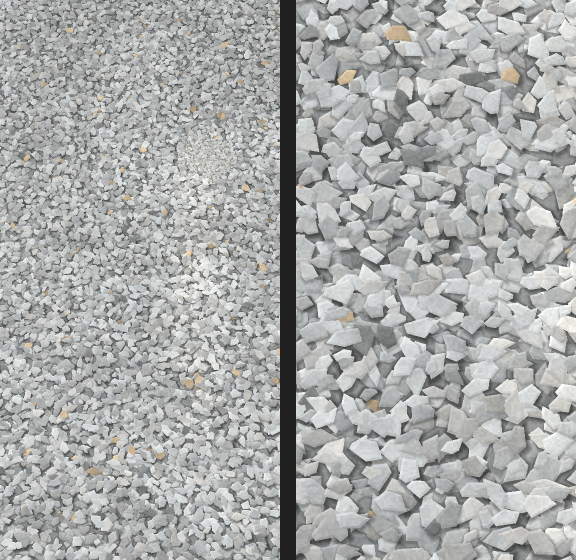
Left: the whole. Right: its middle third, enlarged.
Give the GLSL for this texture, as a Shadertoy shader.

```glsl
// Crushed grey gravel seen at a slant, with a pale worn streak and a patch of fine grit.

// Four random values per lattice point, without sine
vec4 hash(vec2 p) {
    vec4 q = fract(p.xyxy * vec4(.1031, .1030, .0973, .1099));
    q += dot(q, q.wzxy + 33.33);
    return fract((q.xxyz + q.yzzw) * q.zywx);
}

float noise(vec2 p) {
    vec2 i = floor(p), f = fract(p);
    f *= f * (3. - 2. * f);
    return mix(mix(hash(i).x, hash(i + vec2(1, 0)).x, f.x),
               mix(hash(i + vec2(0, 1)).x, hash(i + 1.).x, f.x), f.y);
}

// Angular stone: x is the signed edge distance, yz the direction of the nearest side
vec3 stoneShape(vec2 q, float size, float seed) {
    vec3 shape = vec3(-9., 0., 0.);
    for (int n = 0; n < 5; n++) {
        float jitter = fract(seed * (7.31 + 13.7 * float(n)));
        float angle = (float(n) + .7 * jitter) * 1.2566;
        vec2 side = vec2(cos(angle), sin(angle));
        float d = dot(q, side) - size * (.78 + .35 * fract(jitter * 5.7));
        if (d > shape.x) shape = vec3(d, side);
    }
    return shape;
}

// Heap of overlapping stones, about three in each unit cell
vec3 gravel(vec2 p) {
    vec2 light = normalize(vec2(-.5, .85));
    float top = -.1, level = -.1, skirt = -.1, tone = .58;
    vec3 tint = vec3(.98, 1., 1.);

    for (int j = -1; j <= 1; j++)
    for (int i = -1; i <= 1; i++)
    for (int k = 0; k < 3; k++) {
        vec2 id = floor(p) + vec2(i, j);
        vec4 place = hash(id + 137. * float(k) + 100.);
        vec2 offset = p - id - place.xy;
        if (dot(offset, offset) > 1.) continue;

        vec4 look = hash(id + 91. * float(k) + 523.);
        float turn = place.z * 6.2832, c = cos(turn), s = sin(turn);
        mat2 spin = mat2(c, -s, s, c);
        vec2 q = spin * offset * vec2(.8, 1.2);
        vec3 shape = stoneShape(q, mix(.25, .5, look.x), look.y);
        float base = place.w;

        // Soft shadow thrown around the stone, longer on the side away from light
        float reach = max(shape.x + .15 * dot(offset, light), 0.);
        skirt = max(skirt, base - 4. * reach);

        float rise = min(-shape.x * .9, .12);
        if (shape.x < 0. && base + rise > top) {
            top = base + rise;
            level = base;
            // Bevelled sides catch the light according to their direction
            float bevel = 1. - smoothstep(.07, .12, rise);
            float facing = dot(shape.yz * spin, light);
            tone = mix(.65, .87, look.z) + .075 * bevel * facing;
            tone += .05 * dot(q, vec2(look.w - .5, look.y - .5)) / .3;
            tone *= look.w < .03 ? .72 : 1.;
            tint = mix(vec3(.98, 1., 1.005), vec3(1.005, 1., .98), look.y * look.y);
            if (look.w > .986) tint = vec3(1.04, .93, .77);
        }
    }
    float shade = 1. - .52 * clamp(skirt - level, 0., 1.);
    float grain = hash(floor(p * 9.) + 311.).x - .5;
    return tint * (tone * shade + .06 * grain);
}

vec3 ground(vec2 uv) {
    // Stones shrink and flatten toward the far, upper end
    vec2 p = vec2((uv.x - .5) * (25. + 10. * uv.y), 26. * uv.y + 7. * uv.y * uv.y);

    // Fine grit with a ragged border
    float grit = length((uv - vec2(.74, 1.44)) / vec2(.11, .10));
    grit += .8 * (noise(uv * 45.) - .5);
    vec3 color = gravel(grit < .85 ? p * 2.1 : p);
    color = mix(color, vec3(.74, .74, .72), .3 * (1. - smoothstep(.6, 1., grit)));

    // Pale streak and broad patches of light and dark
    float across = (uv.x - .71 - .05 * (noise(uv * 5.) - .5)) / .11;
    float streak = exp(-across * across) * smoothstep(.1, 1., uv.y)
                 * (1. - smoothstep(1.35, 1.6, uv.y));
    color *= 1. + .07 * streak * vec3(1.1, 1., .8);
    color *= 1. + .09 * (noise(uv * vec2(4., 6.) + 20.) - .5);
    color *= 1. - .04 * smoothstep(1.4, 2., uv.y);
    return color;
}

void mainImage(out vec4 fragColor, in vec2 fragCoord) {
    // Four samples smooth the stone edges
    vec3 color = vec3(0);
    for (int j = 0; j < 2; j++)
    for (int i = 0; i < 2; i++) {
        vec2 shift = (vec2(i, j) - .5) * .5;
        color += ground((fragCoord + shift) / iResolution.x) / 4.;
    }
    fragColor = vec4(clamp(color, 0., 1.), 1.);
}
```
